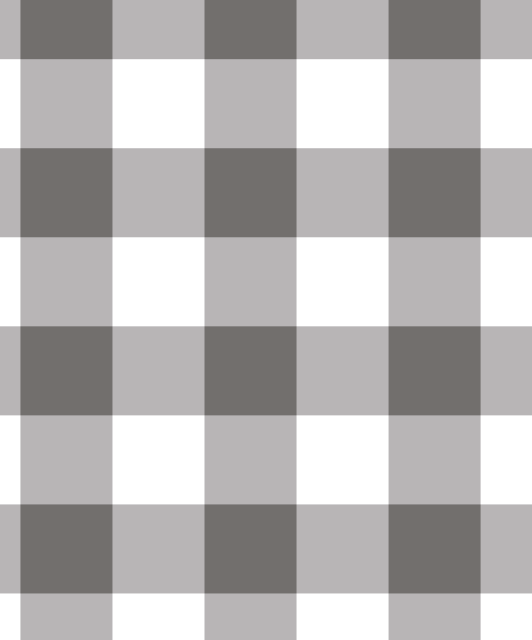
This pattern is drawn by a Shadertoy shader. Its source:

```glsl
// Gingham check: evenly spaced vertical and horizontal bands over white.
// Each axis gives a smooth band coverage; one band shows light grey, and
// the squares where two bands cross show dark grey.

const vec3 WHITE = vec3(1.0);
const vec3 LIGHT_GREY = vec3(0.72, 0.71, 0.715);
const vec3 DARK_GREY = vec3(0.448, 0.436, 0.428);

// Band layout as fractions of the canvas width and height
const vec2 PERIOD = vec2(0.346, 0.2783);
const vec2 BAND_CENTRE = vec2(0.4709, 0.4206);
const float BAND_SHARE = 0.5;    // part of each period covered by the band
const float EDGE_PIXELS = 1.2;   // width of the smoothed edge

// Coverage from 0 to 1 of repeating bands, for both axes at once
vec2 bandCoverage(vec2 p, vec2 centre, vec2 period, float share, vec2 edge) {
    vec2 fromCentre = abs(fract((p - centre) / period + 0.5) - 0.5) * period;
    vec2 signedDistance = fromCentre - 0.5 * share * period;
    return clamp(0.5 - signedDistance / edge, 0.0, 1.0);
}

// Blend the cloth colours by how many bands overlap
vec3 weave(vec2 cover, vec3 ground, vec3 single, vec3 crossing) {
    vec3 betweenRows = mix(ground, single, cover.x);
    vec3 alongRows = mix(single, crossing, cover.x);
    return mix(betweenRows, alongRows, cover.y);
}

void mainImage(out vec4 fragColor, in vec2 fragCoord) {
    vec2 uv = fragCoord / iResolution.xy;
    vec2 edge = EDGE_PIXELS / iResolution.xy;
    vec2 cover = bandCoverage(uv, BAND_CENTRE, PERIOD, BAND_SHARE, edge);
    fragColor = vec4(weave(cover, WHITE, LIGHT_GREY, DARK_GREY), 1.0);
}
```
